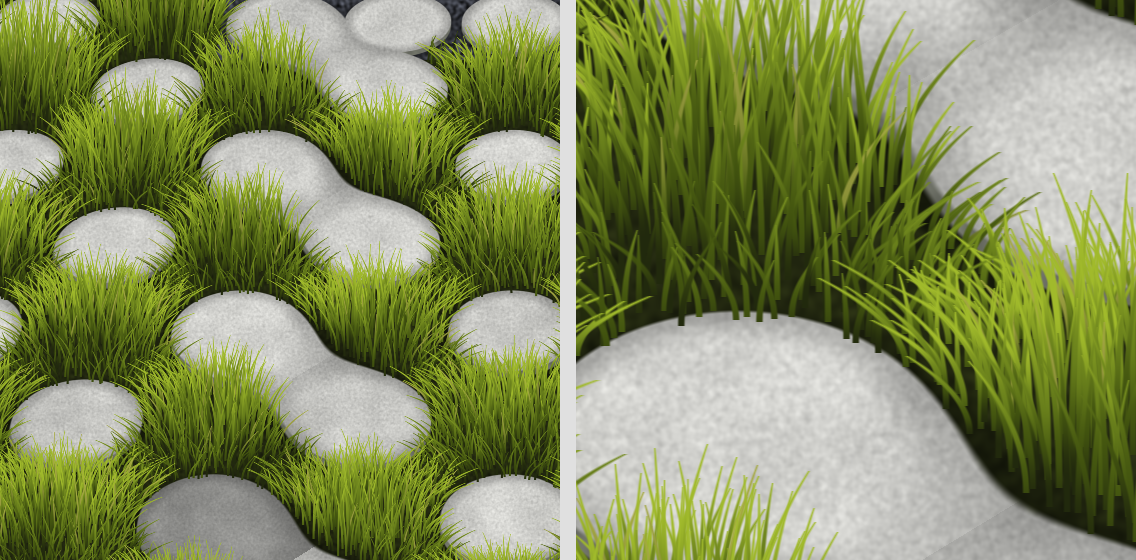
Left, the full canvas; right, a detail of the centre.
This pattern is drawn by a three.js fragment shader. Its source:

```glsl
varying vec2 vUv;

const float STONE_RADIUS = 0.455;

vec2 hash2(vec2 p) {
  vec3 q = fract(p.xyx * vec3(0.1031, 0.1030, 0.0973));
  q += dot(q, q.yzx + 33.33);
  return fract((q.xx + q.yz) * q.zy);
}

float cornerSlope(vec2 cell, vec2 offset, vec2 f) {
  return dot(hash2(cell + offset) * 2.0 - 1.0, f - offset);
}

float gradientNoise(vec2 p) {
  vec2 i = floor(p), f = fract(p);
  vec2 w = f * f * (3.0 - 2.0 * f);
  float low = mix(cornerSlope(i, vec2(0, 0), f), cornerSlope(i, vec2(1, 0), f), w.x);
  float high = mix(cornerSlope(i, vec2(0, 1), f), cornerSlope(i, vec2(1, 1), f), w.x);
  return mix(low, high, w.y);
}

// Receding ground: columns lean right and rows tighten with height
vec2 toGrid(vec2 p) {
  float v = (0.18 - sqrt(0.0324 - 0.0208 * (p.y - 0.06))) / 0.0104;
  float u = (p.x - 0.3585 - 0.148 * p.y) / (0.2745 - 0.0675 * p.y);
  return vec2(u, v);
}

// Checkerboard centres: shift 0 gives stones, shift 1 gives tufts
vec2 nearestCentre(vec2 g, float shift) {
  g.x -= shift;
  vec2 s = floor(vec2(g.x + g.y, g.x - g.y) * 0.5 + 0.5);
  return vec2(s.x + s.y + shift, s.x - s.y);
}

float smoothMin(float a, float b, float k) {
  float h = max(k - abs(a - b), 0.0) / k;
  return min(a, b) - h * h * k * 0.25;
}

// Round stones, with pairs in the middle column joined by a waist
float pavingDistance(vec2 g, float radius) {
  float d = length(g - nearestCentre(g, 0.0));
  d = min(d, length(g - vec2(1.0, 6.0)));
  float row = 2.0 * floor((g.y + 0.5) * 0.5 + 0.5);
  float upper = length(g - vec2(0.0, row));
  float lower = length(g - vec2(1.0, row - 1.0));
  return min(d, smoothMin(upper, lower, 1.3)) - radius;
}

float gravelArea(vec2 g) {
  return step(5.5, g.y) * step(-0.5, g.x);
}

vec3 groundColor(vec2 p, vec2 g) {
  float grain = gradientNoise(p * 130.0);
  vec3 soil = vec3(0.13, 0.15, 0.06) * (1.0 + 0.6 * grain);
  vec3 gravel = vec3(0.23, 0.24, 0.27) * (1.0 + 1.3 * grain);
  return mix(soil, gravel, gravelArea(g));
}

vec3 stoneColor(vec2 p, vec2 centre, float d) {
  float mottle = gradientNoise(p * 14.0) + 0.5 * gradientNoise(p * vec2(35.0, 50.0));
  float speckle = gradientNoise(p * 190.0) + 0.6 * gradientNoise(p * 330.0);
  float tone = 0.96 + 0.08 * hash2(centre + 9.0).x + 0.13 * mottle + 0.13 * speckle;
  float worn = step(length(centre), 0.5);
  tone *= mix(1.0, 0.7, worn) * mix(0.78, 1.0, smoothstep(0.0, 0.13, -d));
  return vec3(0.80, 0.80, 0.785) * tone;
}

vec3 addStones(vec3 color, vec2 p, vec2 g) {
  float side = pavingDistance(g, STONE_RADIUS);
  vec2 face = g - vec2(0.0, 0.07);
  float top = pavingDistance(face, STONE_RADIUS);
  vec3 edge = vec3(0.43, 0.44, 0.40) * (1.0 + 0.3 * gradientNoise(p * 90.0));
  color *= mix(0.6, 1.0, smoothstep(0.0, 0.12, side));
  color = mix(color, edge, 1.0 - smoothstep(-0.008, 0.008, side));
  vec3 surface = stoneColor(p, nearestCentre(face, 0.0), top);
  return mix(color, surface, 1.0 - smoothstep(-0.008, 0.008, top));
}

vec3 grassColor(float tone, float straw) {
  vec3 c = mix(vec3(0.13, 0.16, 0.05), vec3(0.26, 0.33, 0.06), smoothstep(0.0, 0.3, tone));
  c = mix(c, vec3(0.42, 0.51, 0.11), smoothstep(0.25, 0.6, tone));
  c = mix(c, vec3(0.63, 0.73, 0.17), smoothstep(0.55, 1.0, tone));
  return mix(c, vec3(0.66, 0.62, 0.32), 0.6 * straw * smoothstep(0.2, 0.7, tone));
}

// Curved blades, painted from the back row to the front
vec3 addGrass(vec3 color, vec2 p, vec2 pitch, float halfWidth) {
  vec2 cell = floor(p / pitch);
  float patchTone = 0.25 * gradientNoise(p * 9.0);
  for (int row = 0; row < 18; row++) {
    for (int column = -7; column <= 7; column++) {
      vec2 id = cell + vec2(float(column), -float(row));
      vec2 vary = hash2(id + 157.3);
      vec2 root = (id + hash2(id + 40.0)) * pitch;
      vec2 g = toGrid(root);
      vec2 offset = g - nearestCentre(g, 1.0);
      float shag = 1.0 + 0.5 * smoothstep(0.6, 0.85, root.y) * (1.0 - smoothstep(0.25, 0.5, root.x));
      float tall = mix(0.125, 0.045, smoothstep(0.1, 0.55, length(offset)));
      tall = min(tall * shag * (0.7 + 0.5 * vary.x), 0.18);
      float t = (p.y - root.y) / tall;
      if (t < 0.0 || t > 1.0) continue;
      float lean = clamp(0.055 * offset.x + 0.06 * (vary.y - 0.5), -0.052, 0.052);
      float slope = 2.0 * lean * t / tall;
      float d = abs(p.x - root.x - lean * t * t) / sqrt(1.0 + slope * slope);
      float cover = 1.0 - smoothstep(-0.0009, 0.0009, d - halfWidth * (1.0 - 0.8 * t * t));
      if (cover <= 0.0 || gravelArea(g) > 0.5 || pavingDistance(g, STONE_RADIUS) < 0.03) continue;
      float light = mix(0.42, 1.0, smoothstep(-0.5, 0.1, offset.y));
      float tone = light * (0.22 + 0.85 * t) + 0.4 * (fract(vary.x * 13.0) - 0.5) + patchTone;
      color = mix(color, grassColor(tone, step(0.94, fract(vary.y * 17.0))), cover);
    }
  }
  return color;
}

void main() {
  vec2 grid = toGrid(vUv);
  vec3 color = addStones(groundColor(vUv, grid), vUv, grid);
  color = addGrass(color, vUv, vec2(0.009, 0.0108), 0.0019);
  gl_FragColor = vec4(color, 1.0);
}
```
